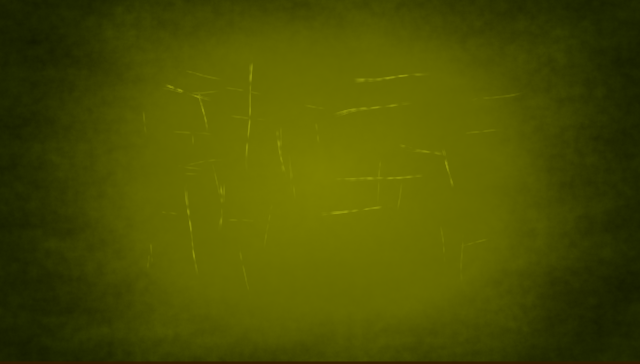
A WebGL 2 fragment shader for this background:

```glsl
#version 300 es
precision highp float;
// A worn olive wall: a rounded central glow fades into dark, grimy borders.
// Gradient noise stains the borders, and tapered line segments, some placed
// and some scattered by a hash, form the pale scratches in the middle.

uniform vec2 u_resolution;
out vec4 outColor;

const vec3 GLOW_COLOR = vec3(0.49, 0.50, 0.0);
const vec3 BORDER_COLOR = vec3(0.115, 0.142, 0.0);
const vec3 SCRATCH_COLOR = vec3(0.66, 0.68, 0.08);
const vec3 BASE_LINE_COLOR = vec3(0.22, 0.10, 0.0);
const vec2 GLOW_CENTER = vec2(0.505, 0.505);
const vec2 GLOW_RADIUS = vec2(0.50, 0.67);
const float GLOW_SQUARENESS = 2.6;
const float GRIME_STRENGTH = 0.42;
const float SCRATCH_WIDTH = 0.0010;
const float BASE_LINE_HEIGHT = 0.007;
const int STRANDS = 3;
const int FAINT_SCRATCHES = 28;

// Main scratches: start and end, as fractions of the canvas
const int MAIN_SCRATCHES = 12;
const vec4 SCRATCHES[MAIN_SCRATCHES] = vec4[](
  vec4(0.393, 0.852, 0.387, 0.520), vec4(0.516, 0.687, 0.647, 0.717),
  vec4(0.547, 0.779, 0.680, 0.800), vec4(0.488, 0.406, 0.618, 0.438),
  vec4(0.289, 0.493, 0.309, 0.235), vec4(0.345, 0.493, 0.346, 0.361),
  vec4(0.432, 0.646, 0.446, 0.509), vec4(0.254, 0.765, 0.332, 0.726),
  vec4(0.310, 0.749, 0.325, 0.635), vec4(0.625, 0.600, 0.697, 0.573),
  vec4(0.690, 0.589, 0.710, 0.479), vec4(0.521, 0.507, 0.677, 0.516));

vec2 hash2(vec2 p) {
  vec3 q = fract(p.xyx * vec3(0.1031, 0.1030, 0.0973));
  q += dot(q, q.yzx + 33.33);
  return fract((q.xx + q.yz) * q.zy);
}

float cornerSlope(vec2 cell, vec2 corner, vec2 f) {
  return dot(hash2(cell + corner) * 2.0 - 1.0, f - corner);
}

float gradientNoise(vec2 p) {
  vec2 cell = floor(p), f = fract(p);
  vec2 w = f * f * f * (f * (f * 6.0 - 15.0) + 10.0);
  float low = mix(cornerSlope(cell, vec2(0, 0), f), cornerSlope(cell, vec2(1, 0), f), w.x);
  float high = mix(cornerSlope(cell, vec2(0, 1), f), cornerSlope(cell, vec2(1, 1), f), w.x);
  return mix(low, high, w.y);
}

float fbm(vec2 p) {
  float sum = 0.0, gain = 0.6;
  for (int i = 0; i < 5; i++) {
    sum += gain * gradientNoise(p);
    p = p * 2.03 + 17.3;
    gain *= 0.58;
  }
  return sum;
}

// Coverage of a thin segment whose ends fade away
float scratch(vec2 p, vec2 a, vec2 b, float pixel) {
  vec2 along = b - a;
  float t = clamp(dot(p - a, along) / dot(along, along), 0.0, 1.0);
  float d = length(p - a - along * t);
  float taper = smoothstep(0.0, 0.15, t) * smoothstep(1.0, 0.7, t);
  return taper * (1.0 - smoothstep(SCRATCH_WIDTH, SCRATCH_WIDTH + pixel, d));
}

void main() {
  vec2 uv = gl_FragCoord.xy / u_resolution;
  vec2 scale = vec2(u_resolution.x / u_resolution.y, 1.0);
  vec2 p = uv * scale;
  float pixel = 1.0 / u_resolution.y;

  // Rounded glow
  vec2 q = pow(abs(uv - GLOW_CENTER) / GLOW_RADIUS, vec2(GLOW_SQUARENESS));
  float r = pow(q.x + q.y, 1.0 / GLOW_SQUARENESS);
  float glow = max(1.0 - 0.5 * r, 0.0) * (1.0 - smoothstep(0.5, 1.05, r));
  vec3 color = mix(BORDER_COLOR, GLOW_COLOR, glow);

  // Grime: streaky stains and fine grain, strongest at the borders
  float stains = fbm(p * vec2(3.5, 7.0) + 4.0);
  float grain = fbm(p * 38.0);
  float border = smoothstep(0.45, 1.0, r);
  color *= 1.0 + GRIME_STRENGTH * border * (1.3 * stains + 0.7 * grain);
  color *= 1.0 + 0.03 * stains + 0.025 * grain;

  // Main scratches, each a bundle of slightly shifted strands
  vec2 bent = p + 0.010 * vec2(gradientNoise(p * 8.0), gradientNoise(p * 8.0 + 31.0));
  float marks = 0.0;
  for (int i = 0; i < MAIN_SCRATCHES; i++) {
    for (int j = 0; j < STRANDS; j++) {
      float k = float(j);
      vec2 shift = (hash2(vec2(float(i), k + 5.0)) - 0.5) * 0.011 * k;
      vec2 a = SCRATCHES[i].xy * scale + shift;
      vec2 b = SCRATCHES[i].zw * scale - shift * 0.6;
      marks = max(marks, scratch(bent, a, b, pixel) * (0.62 - 0.16 * k));
    }
  }

  // Faint scattered scratches, near upright or near level
  for (int i = 0; i < FAINT_SCRATCHES; i++) {
    vec2 seed = hash2(vec2(float(i), 71.0));
    vec2 size = hash2(vec2(float(i), 113.0));
    vec2 a = mix(vec2(0.22, 0.25), vec2(0.76, 0.82), seed) * scale;
    float lean = (size.y - 0.5) * 0.5;
    vec2 dir = i % 2 == 0 ? vec2(lean, -1.0) : vec2(1.0, lean);
    marks = max(marks, 0.2 * scratch(bent, a, a + dir * mix(0.04, 0.17, size.x), pixel));
  }
  marks *= smoothstep(-0.35, 0.25, gradientNoise(p * 45.0));
  color = mix(color, SCRATCH_COLOR, marks);

  // Thin brown line along the foot
  float foot = 1.0 - smoothstep(BASE_LINE_HEIGHT - pixel, BASE_LINE_HEIGHT + pixel, uv.y);
  color = mix(color, BASE_LINE_COLOR, foot * 0.8);
  outColor = vec4(clamp(color, 0.0, 1.0), 1.0);
}
```
